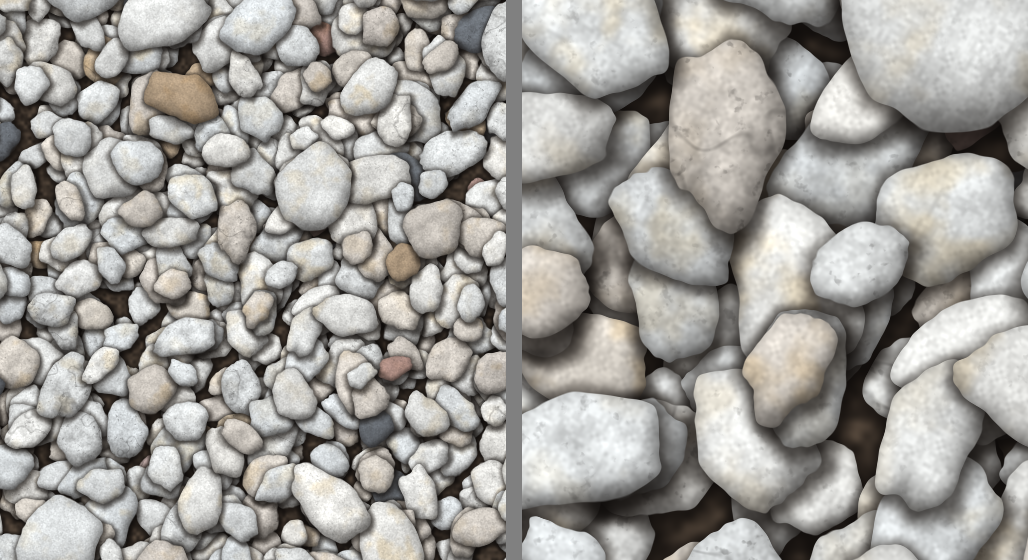
Left, the full canvas; right, a detail of the centre.
Reproduce this texture procedurally as a Shadertoy shader.

```glsl
// A bed of pale rounded beach pebbles with dark gaps between them.
// Jittered grids of soft-polygon stones are stacked in turned layers and
// composited front to back, each stone shading whatever lies beneath it.

#define LAYERS 8
#define JITTER 0.25
#define SHADOW_WIDTH 0.0125
#define SHADOW_CONTACT 0.31
#define SHADOW_LEAN 0.005
#define BUMP 0.40
#define EXPOSURE 1.03
#define GROUND vec3(0.20, 0.17, 0.14)
#define LIGHT normalize(vec3(-0.3, 0.6, 0.75))

const float TAU = 6.28318;

// Cell size and share of filled cells, from the top layer down
const vec2 PILE[LAYERS] = vec2[LAYERS](
    vec2(0.190, 0.34), vec2(0.072, 0.20), vec2(0.108, 0.52), vec2(0.088, 0.60),
    vec2(0.150, 0.35), vec2(0.092, 0.85), vec2(0.080, 0.95), vec2(0.070, 1.00));

float hash(vec2 p) {
    vec3 q = fract(p.xyx * 0.1031);
    q += dot(q, q.yzx + 33.33);
    return fract((q.x + q.y) * q.z);
}

float noise(vec2 p) {
    vec2 i = floor(p), f = fract(p);
    f = f * f * (3.0 - 2.0 * f);
    return mix(mix(hash(i), hash(i + vec2(1, 0)), f.x),
               mix(hash(i + vec2(0, 1)), hash(i + vec2(1, 1)), f.x), f.y);
}

mat2 turn(float a) { return mat2(cos(a), sin(a), -sin(a), cos(a)); }

// Octaves are turned against each other to hide the lattice
float fbm(vec2 p) {
    return 0.55 * noise(turn(0.6) * p) + 0.29 * noise(turn(1.5) * p * 2.1 + 7.3)
         + 0.16 * noise(turn(2.5) * p * 4.3 + 3.1);
}

vec2 noise2(vec2 p) { return vec2(noise(p), noise(p + 41.7)) - 0.5; }

// Rounded irregular polygon: 1 on the outline, growing linearly outwards
float gauge(vec2 q, vec2 id, out vec2 slope) {
    float k = mix(4.5, 9.0, hash(id + 3.1));
    float r = 0.85 * max(length(q), 0.05);
    float sum = pow(r, k);
    slope = q * 0.7225 * pow(r, k - 2.0);
    for (int i = 0; i < 5; i++) {
        float s = float(i);
        float a = TAU / 5.0 * (s + 0.4 * hash(id + s * 7.7 + 1.3));
        vec2 n = vec2(cos(a), sin(a)) / mix(0.8, 1.12, hash(id + s * 5.3 + 9.1));
        float t = max(dot(q, n), 0.0) + 0.0001;
        float e = pow(t, k - 1.0);
        sum += e * t;
        slope += e * n;
    }
    float g = pow(sum, 1.0 / k);
    slope *= pow(g, 1.0 - k);
    return g;
}

// Mineral colour with mottling, stains, faint veins and pits
vec3 stoneColor(vec2 tex, vec2 id) {
    float kind = hash(id + 61.3), tone = hash(id + 23.9);
    vec3 c = mix(vec3(0.80, 0.83, 0.845), vec3(0.88, 0.885, 0.87), tone);
    if (kind > 0.72) c = mix(vec3(0.77, 0.755, 0.73), vec3(0.85, 0.835, 0.80), tone);
    if (kind > 0.945) c = mix(vec3(0.64, 0.56, 0.46), vec3(0.80, 0.75, 0.66), tone);
    if (kind > 0.97) c = mix(vec3(0.62, 0.49, 0.45), vec3(0.74, 0.67, 0.66), tone);
    if (kind > 0.985) c = vec3(0.37, 0.40, 0.43);
    float rough = hash(id + 77.7);
    c *= 0.94 + 0.09 * hash(id + 15.1) + 0.20 * (fbm(tex * 42.0) - 0.5);
    float stain = smoothstep(0.50, 0.80, fbm(tex * 30.0 + 19.0)) * hash(id + 8.2);
    c = mix(c, c * vec3(0.95, 0.86, 0.70), 0.55 * stain);
    float vein = smoothstep(0.03, 0.0, abs(fbm(tex * 17.0 + 53.0) - 0.5));
    c *= 1.0 - 0.16 * vein * step(0.82, rough);
    c *= 1.0 - 0.22 * rough * smoothstep(0.66, 0.86, fbm(tex * 170.0));
    return c * (0.93 + 0.14 * noise(turn(0.5) * tex * 400.0));
}

vec3 shadeStone(vec2 tex, vec2 id, vec2 outward, float g) {
    vec2 bump = noise2(tex * 38.0) + 0.7 * noise2(turn(0.7) * tex * 110.0)
              + 0.5 * noise2(turn(1.3) * tex * 260.0);
    bump *= BUMP * (0.3 + 0.7 * hash(id + 77.7));
    vec3 normal = normalize(vec3(outward * 1.1 * pow(g, 3.6) + bump, 0.75));
    float lit = 0.55 + 0.60 * dot(normal, LIGHT);
    return stoneColor(tex, id) * min(lit, 1.08) * (1.0 - 0.16 * pow(g, 7.0));
}

void mainImage(out vec4 fragColor, in vec2 fragCoord) {
    vec2 uv = fragCoord / iResolution.y;
    float pixel = 0.8 / iResolution.y;
    vec3 color = vec3(0.0), weight = vec3(1.0);

    for (int layer = 0; layer < LAYERS; layer++) {
        if (weight.x < 0.004) break;
        float depth = float(layer), size = PILE[layer].x;
        mat2 spin = turn(0.9 * depth + 0.4);
        vec2 grid = spin * uv / size + 13.7 * depth + 40.0;

        for (int n = 0; n < 9; n++) {
            vec2 cell = floor(grid) + vec2(n % 3, n / 3) - 1.0;
            vec2 id = cell + 131.0 * depth;
            if (hash(id + 4.7) > PILE[layer].y) continue;
            vec2 centre = cell + 0.5 + JITTER * (2.0 * vec2(hash(id + 11.3), hash(id + 37.9)) - 1.0);
            vec2 p = (grid - centre) * size * spin;
            float radius = size * mix(0.33, 0.51, hash(id + 2.9)) * (size > 0.12 ? 0.82 : 1.0);
            if (weight.x < 0.004 || length(p) > 1.75 * radius + 0.02) continue;

            // Outline of the stone, stretched, turned and slightly dented
            float stretch = mix(1.03, 1.32, hash(id + 29.1));
            mat2 fit = mat2(1.0 / stretch, 0, 0, stretch) * turn(TAU * hash(id + 51.7)) / radius;
            vec2 q = fit * p, slope;
            q += 0.24 * noise2(q * 1.8 + id * 3.7) + 0.05 * noise2(q * 6.0 + id);
            float g = gauge(q, id, slope);
            slope = slope * fit;
            float steep = max(length(slope), 0.001);
            float dist = (g - 1.0) / steep;
            vec2 outward = slope / steep;

            // Stone over the shadow that it casts below
            float cover = smoothstep(pixel, -pixel, dist);
            if (cover > 0.0) {
                vec2 tex = p + 5.0 * vec2(hash(id + 6.1), hash(id + 83.3));
                color += weight * cover * shadeStone(tex, id, outward, min(g, 1.0));
            }
            float reach = dist + SHADOW_LEAN * dot(outward, LIGHT.xy);
            float shadow = mix(SHADOW_CONTACT, 1.0, smoothstep(-0.003, SHADOW_WIDTH, reach));
            weight *= (1.0 - cover) * pow(vec3(shadow), vec3(1.0, 1.02, 1.04));
        }
    }
    color += weight * GROUND * (0.6 + 0.8 * noise(uv * 150.0));
    color = vec3(0.052, 0.042, 0.037) + 0.95 * EXPOSURE * color;
    fragColor = vec4(clamp(color, 0.0, 1.0), 1.0);
}
```
